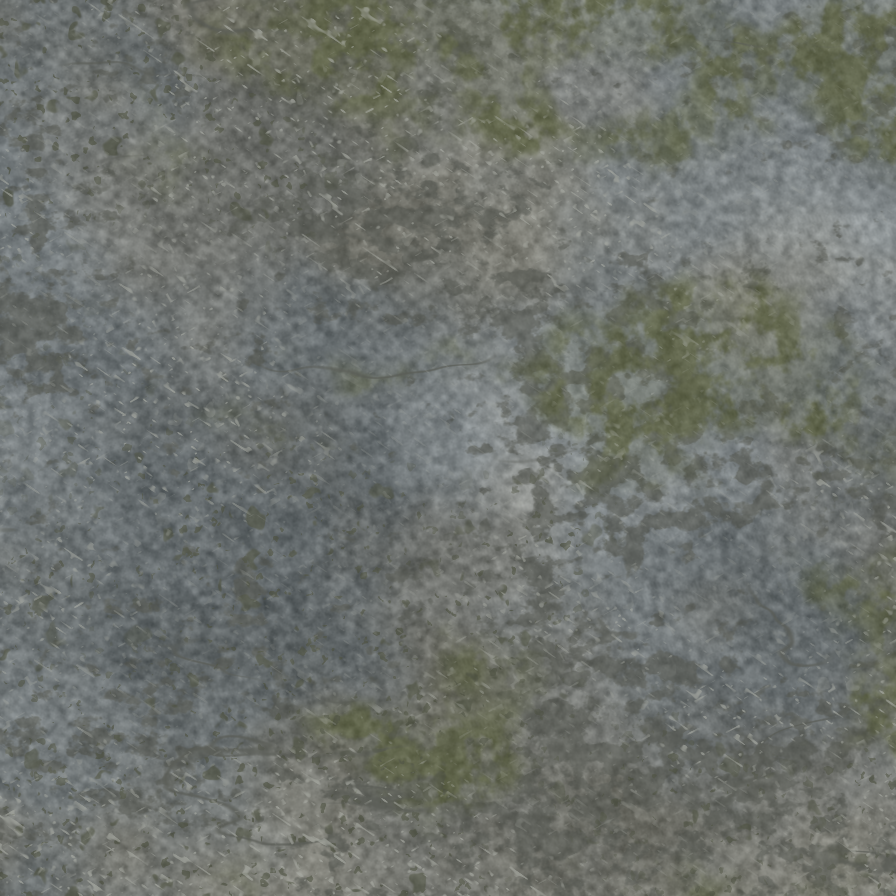
This texture is drawn by a WebGL 2 fragment shader. Its source:

```glsl
#version 300 es
precision highp float;
// Weathered grey stone with blue tints, moss patches, pits, pale flecks and faint cracks.

uniform vec2 u_resolution;
out vec4 outColor;

const vec3 STONE = vec3(0.500, 0.508, 0.492);
const vec3 BLUE_STONE = vec3(0.455, 0.487, 0.505);
const vec3 WARM_STONE = vec3(0.510, 0.508, 0.470);
const vec3 GRIME = vec3(0.350, 0.360, 0.335);
const vec3 MOSS = vec3(0.370, 0.390, 0.275);
const vec3 PIT = vec3(0.330, 0.345, 0.285);
const vec3 PALE = vec3(0.660, 0.670, 0.640);

float hash(vec2 p) {
  return fract(sin(dot(p, vec2(127.1, 311.7))) * 43758.5453);
}

vec2 hash2(vec2 p) {
  return vec2(hash(p), hash(p + 57.3));
}

vec2 rotate(vec2 p, float angle) {
  float c = cos(angle), s = sin(angle);
  return vec2(c * p.x - s * p.y, s * p.x + c * p.y);
}

float noise(vec2 p) {
  vec2 cell = floor(p), f = fract(p);
  f = f * f * (3.0 - 2.0 * f);
  float low = mix(hash(cell), hash(cell + vec2(1.0, 0.0)), f.x);
  float high = mix(hash(cell + vec2(0.0, 1.0)), hash(cell + vec2(1.0, 1.0)), f.x);
  return mix(low, high, f.y);
}

float fbm(vec2 p, int octaves) {
  float sum = 0.0, weight = 0.5, total = 0.0;
  for (int i = 0; i < octaves; i++) {
    sum += weight * noise(p);
    total += weight;
    weight *= 0.5;
    p = rotate(p, 0.6) * 2.03 + 17.1;
  }
  return sum / total;
}

// Ragged round spots, one per grid cell; density is the share of cells used.
float spots(vec2 p, float scale, float density, float seed) {
  vec2 q = p * scale + 0.5 * (vec2(noise(p * scale * 3.0), noise(p * scale * 3.0 + 31.0)) - 0.5);
  vec2 cell = floor(q);
  float cover = 0.0;
  for (int y = -1; y <= 1; y++) {
    for (int x = -1; x <= 1; x++) {
      vec2 id = cell + vec2(x, y);
      float size = hash(id + seed + 9.7);
      float radius = mix(0.10, 0.36, size * size);
      float present = step(hash(id + seed + 4.1), density);
      float d = length(q - id - hash2(id + seed));
      cover = max(cover, present * (1.0 - smoothstep(radius - 0.08, radius + 0.05, d)));
    }
  }
  return cover;
}

// Short bright strokes lying along one direction.
float flecks(vec2 p, float angle, vec2 scale, float threshold) {
  return smoothstep(threshold, threshold + 0.16, noise(rotate(p, angle) * scale));
}

// Thin broken lines along the middle contour of a stretched noise.
float cracks(vec2 p, vec2 scale) {
  float line = 1.0 - smoothstep(0.0, 0.014, abs(fbm(p * scale, 4) - 0.5));
  return line * smoothstep(0.52, 0.68, fbm(p * 5.0 + 71.0, 3));
}

void main() {
  vec2 p = gl_FragCoord.xy / min(u_resolution.x, u_resolution.y);
  vec2 warped = p + 0.06 * (vec2(fbm(p * 6.0, 3), fbm(p * 6.0 + 40.0, 3)) - 0.5);

  // Broad clouds of tone and tint
  float cloud = fbm(warped * vec2(3.0, 4.2) + 3.0, 5);
  float wear = fbm(warped * vec2(4.5, 6.5) + 23.0, 4);
  float centre = 1.0 - smoothstep(0.05, 0.5, length(p - vec2(0.5, 0.38)));
  float blue = smoothstep(0.42, 0.70, fbm(warped * 3.5 + 52.0, 4) + 0.16 * centre);
  float warm = smoothstep(0.48, 0.68, fbm(warped * 4.0 + 84.0, 4));
  vec3 color = mix(STONE, WARM_STONE, 0.7 * warm);
  color = mix(color, BLUE_STONE, 0.75 * blue);
  color += 0.30 * (cloud - 0.5);

  // Fine grain and slanted scuffs
  float grain = fbm(p * 115.0, 3);
  float scuff = noise(rotate(p, 0.55) * vec2(60.0, 190.0));
  color += 0.23 * (grain - 0.5) + 0.05 * (scuff - 0.5);

  // Grime broken into speckles
  float speckle = fbm(p * vec2(48.0, 62.0) + 11.0, 4);
  float grime = smoothstep(0.55, 0.70, speckle + 0.75 * (wear - 0.5));
  color = mix(color, GRIME + 0.12 * (grain - 0.5), 0.68 * grime);

  // Moss in patches with crumbled edges
  float mossPatch = smoothstep(0.50, 0.68, fbm(warped * vec2(4.0, 5.5) + 131.0, 4));
  float mossCrumb = smoothstep(0.38, 0.62, fbm(p * 42.0 + 8.0, 4));
  color = mix(color, MOSS + 0.16 * (grain - 0.5), mossPatch * mix(0.25, 0.85, mossCrumb));

  // Pits of two sizes and cracks
  float pitZone = smoothstep(0.38, 0.60, fbm(p * 3.2 + 210.0, 3));
  float pits = max(spots(p, 32.0, 0.30, 3.0), spots(p, 75.0, 0.36, 19.0));
  color = mix(color, PIT + 0.10 * (grain - 0.5), 0.72 * pits * pitZone);
  color = mix(color, GRIME, 0.7 * cracks(p, vec2(3.0, 9.0)));

  // Pale chips and flecks on worn ground
  float worn = smoothstep(0.40, 0.62, fbm(warped * 5.0 + 170.0, 4));
  float chips = max(flecks(p, 0.6, vec2(95.0, 230.0), 0.80), flecks(p, -0.5, vec2(140.0, 210.0), 0.84));
  color = mix(color, PALE, chips * mix(0.20, 0.65, worn));
  color = mix(color, PALE, 0.22 * spots(p, 44.0, 0.16, 43.0) * worn);

  outColor = vec4(clamp(color, 0.0, 1.0), 1.0);
}
```
